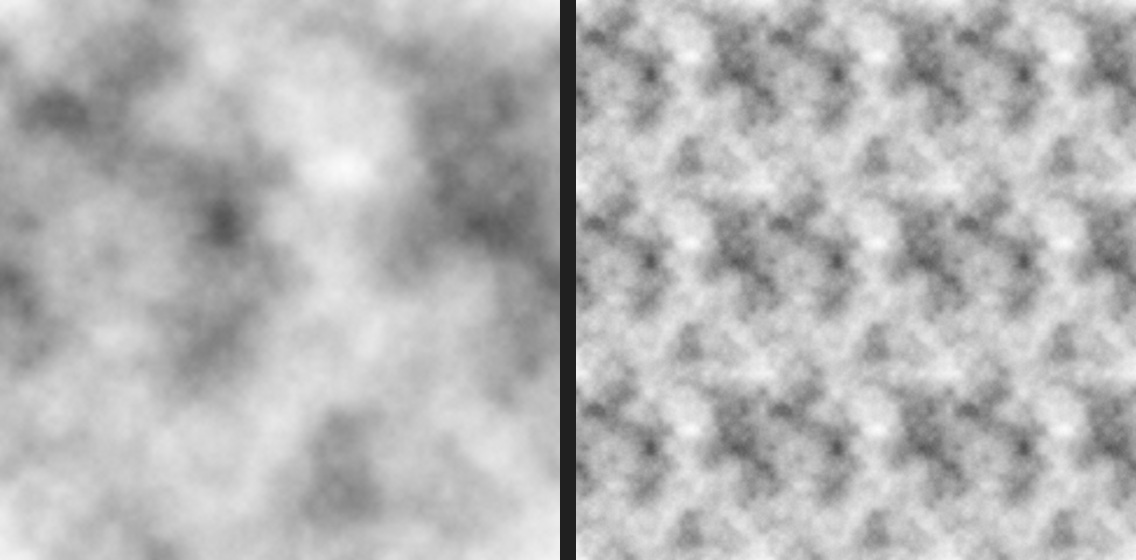
Left: one tile. Right: repeated 3 by 3.
Give the GLSL for this texture, as a Shadertoy shader.

```glsl
#define BASE_CELLS 5
#define OCTAVES 6
#define GAIN 0.5
#define SEED 17
#define MEAN_GREY 0.72
#define CONTRAST 0.114
#define DARK_SKEW 0.075
#define FBM_DEVIATION 0.858

// Integer hash of a lattice point and octave, from 0 to 1
float hash(ivec2 cell, int octave) {
    uvec3 v = uvec3(cell, octave + SEED) * 1664525u + 1013904223u;
    v.x += v.y * v.z; v.y += v.z * v.x; v.z += v.x * v.y;
    v ^= v >> 16u;
    v.x += v.y * v.z; v.y += v.z * v.x; v.z += v.x * v.y;
    return float(v.x >> 8u) / 16777216.0;
}

// Value noise that wraps after a whole number of cells
float tiledNoise(vec2 uv, int cells, int octave) {
    vec2 p = uv * float(cells);
    ivec2 a = ivec2(floor(p)) % cells;
    ivec2 b = (a + 1) % cells;
    vec2 f = fract(p);
    vec2 w = f * f * (3.0 - 2.0 * f);
    float bottom = mix(hash(a, octave), hash(ivec2(b.x, a.y), octave), w.x);
    float top = mix(hash(ivec2(a.x, b.y), octave), hash(b, octave), w.x);
    return mix(bottom, top, w.y);
}

// Mean and deviation of the coarse lattice, to keep the tone balanced
vec2 baseStatistics() {
    float sum = 0.0, squares = 0.0;
    for (int y = 0; y < BASE_CELLS; y++)
    for (int x = 0; x < BASE_CELLS; x++) {
        float h = hash(ivec2(x, y), 0);
        sum += h;
        squares += h * h;
    }
    float count = float(BASE_CELLS * BASE_CELLS);
    float mean = sum / count;
    return vec2(mean, sqrt(squares / count - mean * mean));
}

// Sum of octaves, scaled to zero mean and unit deviation
float cloudDensity(vec2 uv) {
    vec2 stats = baseStatistics();
    float total = 0.0, amplitude = 1.0;
    int cells = BASE_CELLS;
    for (int i = 0; i < OCTAVES; i++) {
        total += amplitude * (tiledNoise(uv, cells, i) - stats.x) / stats.y;
        stats = vec2(0.5, sqrt(1.0 / 12.0)); // uniform hash for finer octaves
        amplitude *= GAIN;
        cells *= 2;
    }
    return total / FBM_DEVIATION;
}

void mainImage(out vec4 fragColor, in vec2 fragCoord) {
    float density = cloudDensity(fragCoord / iResolution.xy);

    // Stretch the shadows and compress the highlights
    float tone = density - DARK_SKEW * (density * density - 1.0);
    float grey = clamp(MEAN_GREY + CONTRAST * tone, 0.0, 1.0);
    fragColor = vec4(vec3(grey), 1.0);
}
```
